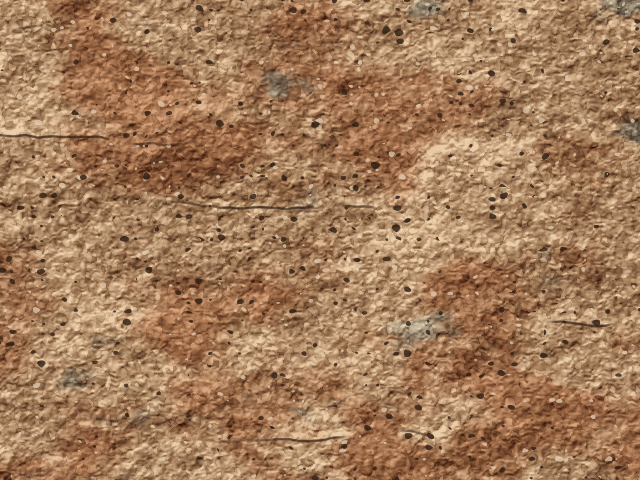
Reproduce this texture procedurally as a WebGL 1 fragment shader.

```glsl
precision highp float;
// Weathered sandstone face: toplit grainy relief over rusty and pale zones,
// with small pits, pale mineral specks, grey lichen and broken level cracks.
// Octaves of value noise give the relief; jittered cells give the grains.

uniform vec2 u_resolution;

#define RELIEF 1.05        // strength of the toplit bumps
#define GRAIN_FREQ 95.0    // grains per canvas height
#define GRAIN_CONTRAST 0.75
#define PIT_FREQ 46.0
#define PIT_SHARE 0.24
#define SPECK_FREQ 58.0
#define SPECK_SHARE 0.09
#define RUST_AMOUNT 0.55
#define LICHEN_AMOUNT 0.65
#define EXPOSURE 0.12      // offset of the overall tone

const vec3 SHADOW = vec3(0.37, 0.235, 0.145);
const vec3 BODY   = vec3(0.65, 0.50, 0.36);
const vec3 LIGHT  = vec3(0.90, 0.78, 0.635);
const vec3 RUST   = vec3(0.84, 0.62, 0.50);
const vec3 HOLLOW = vec3(0.17, 0.11, 0.07);
const vec3 SPECK  = vec3(0.89, 0.81, 0.70);

float hash(vec2 p) {
  vec3 q = fract(vec3(p.xyx) * 0.1031);
  q += dot(q, q.yzx + 33.33);
  return fract((q.x + q.y) * q.z);
}

vec2 hash2(vec2 p) {
  return vec2(hash(p), hash(p + 71.7));
}

float noise(vec2 p) {
  vec2 i = floor(p), f = fract(p);
  f = f * f * (3.0 - 2.0 * f);
  return mix(mix(hash(i), hash(i + vec2(1.0, 0.0)), f.x),
             mix(hash(i + vec2(0.0, 1.0)), hash(i + vec2(1.0)), f.x), f.y);
}

float fbm(vec2 p) {
  float sum = 0.0, amp = 0.5;
  for (int i = 0; i < 5; i++) {
    sum += amp * noise(p);
    p = mat2(1.7, 0.9, -0.9, 1.7) * p + 13.1;
    amp *= 0.55;
  }
  return sum / 1.055;
}

// Slope towards the light, summed from broad bumps to fine grit
float relief(vec2 p) {
  float sum = 0.0, freq = 11.0, amp = 0.4;
  for (int i = 0; i < 5; i++) {
    vec2 q = p * freq * vec2(0.8, 1.1) + float(i) * 17.3;
    sum += amp * (noise(q) - noise(q + vec2(-0.25, 0.55)));
    freq *= 2.0;
    amp *= 1.27;
  }
  return sum;
}

// Tone of the nearest grain, darker towards its rim
float grains(vec2 p) {
  vec2 cell = floor(p), nearest = cell;
  float best = 8.0;
  for (int j = -1; j <= 1; j++) {
    for (int i = -1; i <= 1; i++) {
      vec2 id = cell + vec2(float(i), float(j));
      vec2 d = id + hash2(id) - p;
      if (dot(d, d) < best) { best = dot(d, d); nearest = id; }
    }
  }
  return hash(nearest + 5.3) - 0.5 + 0.7 * (0.42 - sqrt(best));
}

// Soft blob in a given share of the cells
float blobs(vec2 p, float share, float soft) {
  vec2 id = floor(p);
  vec2 centre = 0.35 + 0.3 * hash2(id + 3.1);
  float radius = mix(0.12, 0.34, pow(hash(id + 9.4), 2.0));
  float d = length((fract(p) - centre) * vec2(0.85, 1.1));
  return step(hash(id + 27.6), share) * (1.0 - smoothstep(radius - soft, radius + soft, d));
}

// Level broken fissures: x is the dark line, y the pale lip above it
vec2 cracks(vec2 p) {
  vec2 mask = vec2(0.0);
  for (int i = 0; i < 5; i++) {
    float k = float(i);
    vec2 mid = vec2(1.33 * fract(0.43 + 0.5 * k + 0.13 * k * k), fract(0.566 + 0.38 * k));
    float wave = 0.05 * (fbm(vec2(p.x * 6.0, k * 7.7)) - 0.5);
    float dy = p.y - mid.y - wave;
    float reach = 1.0 - smoothstep(0.12, 0.32, abs(p.x - mid.x));
    reach *= smoothstep(0.3, 0.6, noise(vec2(p.x * 16.0, k * 5.1)));
    mask.x = max(mask.x, reach * (1.0 - smoothstep(0.0008, 0.004, abs(dy))));
    mask.y = max(mask.y, reach * (1.0 - smoothstep(0.002, 0.012, abs(dy - 0.008))));
  }
  return mask;
}

void main() {
  vec2 p = gl_FragCoord.xy / u_resolution.y;
  float pixel = 1.0 / u_resolution.y;
  vec2 warp = p + 0.007 * (vec2(noise(p * 70.0), noise(p * 70.0 + 40.0)) - 0.5);

  // Broad zones
  float zone = fbm(warp * vec2(3.2, 5.0) + 2.0);
  float rust = smoothstep(0.46, 0.70, fbm(warp * vec2(5.0, 7.5) + 31.0));
  float lichen = smoothstep(0.63, 0.73, fbm(warp * vec2(4.5, 7.0) + 58.0));
  vec2 crack = cracks(p);

  // Light and dark of the surface
  float tone = EXPOSURE + RELIEF * relief(warp);
  tone += GRAIN_CONTRAST * grains(warp * GRAIN_FREQ);
  tone += 1.1 * (zone - 0.5) + 0.6 * (fbm(warp * 22.0) - 0.5);
  tone += 0.4 * crack.y - 0.22 * rust - 0.3 * lichen;
  tone = clamp(tone, -1.5, 1.1);
  vec3 colour = tone < 0.0 ? mix(BODY, SHADOW, -tone) : mix(BODY, LIGHT, tone);

  // Stains
  colour *= mix(vec3(1.0), RUST, RUST_AMOUNT * rust);
  float grey = dot(colour, vec3(0.35, 0.5, 0.15));
  colour = mix(colour, grey * vec3(1.02, 1.0, 0.88), LICHEN_AMOUNT * lichen);

  // Specks, pits and fissures
  float speck = blobs(warp * SPECK_FREQ, SPECK_SHARE, 0.5 * SPECK_FREQ * pixel);
  colour = mix(colour, SPECK, 0.75 * speck);
  float pitShare = PIT_SHARE * smoothstep(0.25, 0.75, fbm(p * 6.0 + 80.0));
  float pit = blobs(warp * PIT_FREQ + 0.4, pitShare, 0.6 * PIT_FREQ * pixel);
  colour = mix(colour, HOLLOW, 0.8 * pit);
  colour = mix(colour, HOLLOW, 0.7 * crack.x);

  gl_FragColor = vec4(colour, 1.0);
}
```
